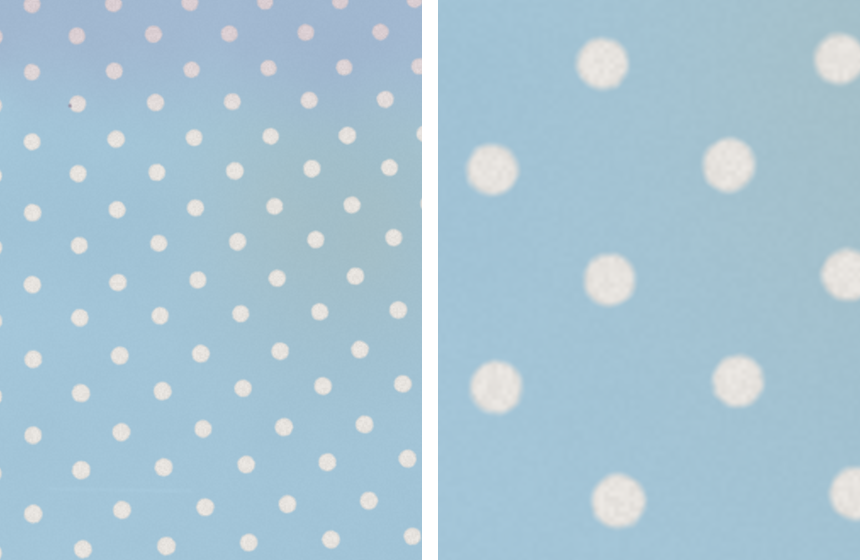
Left: the whole. Right: its middle third, enlarged.
Give the GLSL for this pattern, as a Shadertoy shader.

```glsl
// Columns: step per column, step per row pair, origin (x, y, perspective weight)
const mat3 SHEET = mat3( 0.13835, -0.00141,  0.00384,
                        -0.00021,  0.11962, -0.01157,
                         0.13672,  0.06340,  1.0);
const vec2 STAGGER_DRIFT = vec2(-0.015, 0.024);  // half-drop dots, in cells
const vec2 LEFT_DRIFT = vec2(-0.065, 0.012);     // leftmost columns, in cells
const float DOT_RADIUS = 0.0148;
const float DOT_SOFTNESS = 0.0030;
const float DOT_JITTER = 0.0008;
const float EDGE_WOBBLE = 0.0012;

const vec3 BLUE = vec3(0.635, 0.770, 0.845);
const vec3 LAVENDER = vec3(0.630, 0.720, 0.815);
const vec3 GREY_GREEN = vec3(0.640, 0.745, 0.780);
const vec3 DOT_CREAM = vec3(0.905, 0.892, 0.875);
const vec3 DOT_PINK = vec3(0.855, 0.808, 0.825);
const vec3 FLECK_COLOUR = vec3(0.53, 0.48, 0.58);
const vec2 FLECK_POS = vec2(0.125, 0.189);
const float FLECK_RADIUS = 0.0028;
const float MOTTLE = 0.014;
const float GRAIN = 0.012;

float hash(vec2 p) {
    vec3 q = fract(vec3(p.xyx) * 0.1031);
    q += dot(q, q.yzx + 33.33);
    return fract((q.x + q.y) * q.z);
}

float noise(vec2 p) {
    vec2 i = floor(p), f = fract(p);
    f = f * f * (3.0 - 2.0 * f);
    return mix(mix(hash(i), hash(i + vec2(1, 0)), f.x),
               mix(hash(i + vec2(0, 1)), hash(i + vec2(1, 1)), f.x), f.y);
}

float fbm(vec2 p) {
    float sum = 0.0, amp = 0.5;
    for (int i = 0; i < 4; i++) {
        sum += amp * noise(p);
        p = p * 2.03 + 17.1;
        amp *= 0.5;
    }
    return sum;
}

float segment(vec2 p, vec2 a, vec2 b) {
    vec2 ab = b - a;
    return length(p - a - ab * clamp(dot(p - a, ab) / dot(ab, ab), 0.0, 1.0));
}

// Signed distance to the nearest dot of the half-drop lattice in perspective
float dotDistance(vec2 p) {
    vec3 h = inverse(SHEET) * vec3(p, 1.0);
    vec2 cell = h.xy / h.z;
    float nearest = 1.0;
    for (int k = 0; k < 2; k++) {
        vec2 offset = vec2(0.5 * float(k));
        vec2 id = floor(cell - offset + 0.5) + offset;
        vec2 site = id + STAGGER_DRIFT * float(k);
        if (id.x < -0.25) site += LEFT_DRIFT;

        vec3 centre = SHEET * vec3(site, 1.0);
        vec2 seed = id * 2.0 + 40.0;
        vec2 jitter = DOT_JITTER * (2.0 * vec2(hash(seed), hash(seed + 71.0)) - 1.0);
        float radius = DOT_RADIUS * (0.97 + 0.06 * hash(seed + 131.0)) / centre.z;
        nearest = min(nearest, length(p - centre.xy / centre.z - jitter) - radius);
    }
    return nearest;
}

// Pale ground with a lavender top and a greyer patch on the right
vec3 groundColour(vec2 p) {
    float cloud = fbm(p * 5.0 + 3.0) - 0.47;
    float top = 1.0 - smoothstep(0.06, 0.27, p.y + 0.12 * cloud);
    vec2 patchPos = (p - vec2(0.62, 0.38)) / vec2(0.24, 0.27);
    float greyed = exp(-dot(patchPos, patchPos)) * (1.0 + cloud);
    vec3 colour = mix(BLUE, GREY_GREEN, clamp(greyed, 0.0, 1.0));
    colour = mix(colour, LAVENDER, top);
    return colour + MOTTLE * 2.0 * cloud;
}

void mainImage(out vec4 fragColor, in vec2 fragCoord) {
    float pixel = 1.0 / iResolution.y;
    vec2 p = vec2(fragCoord.x, iResolution.y - fragCoord.y) * pixel;
    float soft = max(DOT_SOFTNESS, pixel);
    float fibre = noise(p * 330.0) - 0.5;

    vec3 colour = groundColour(p);

    // Faint horizontal crease
    float crease = segment(p, vec2(0.09, 0.873), vec2(0.34, 0.877));
    colour += 0.012 * (1.0 - smoothstep(0.0, 0.006, crease));

    // Dots with fuzzy, slightly shaded rims
    float d = dotDistance(p) + EDGE_WOBBLE * (noise(p * 190.0) - 0.5);
    vec3 dotColour = mix(DOT_PINK, DOT_CREAM, smoothstep(0.03, 0.28, p.y));
    dotColour += 0.03 * fibre - 0.02 * smoothstep(-0.006, 0.0, d);
    colour = mix(colour, dotColour, 1.0 - smoothstep(-soft, soft, d));

    // Single dark fleck
    float fleck = length(p - FLECK_POS) - FLECK_RADIUS;
    colour = mix(colour, FLECK_COLOUR, 0.75 * (1.0 - smoothstep(-soft, soft, fleck)));

    colour += GRAIN * fibre;
    fragColor = vec4(clamp(colour, 0.0, 1.0), 1.0);
}
```
